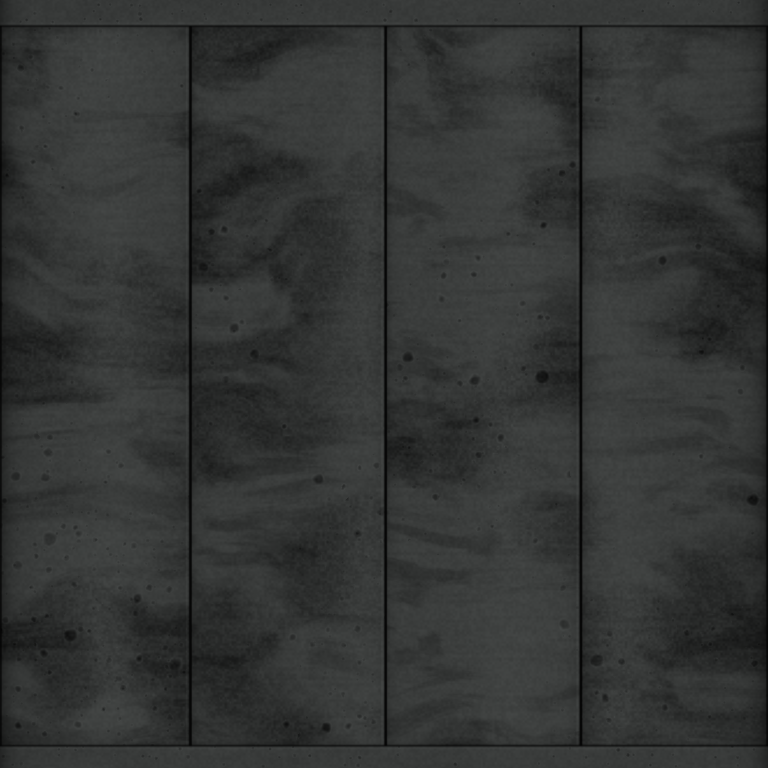
Write a WebGL 1 fragment shader that draws this texture.

```glsl
precision highp float;
// Four tall panels of dark cast concrete between two thin horizontal rails.
// Layered value noise makes the stains and grain, jittered cells make the pits,
// and distances to the joints give the grooves, bevels and edge shading.
uniform vec2 u_resolution;

#define PANELS 4.0
#define PITCH 0.2542
#define FIRST_JOINT -0.0062
#define RAIL_LOW 0.029
#define RAIL_HIGH 0.966
#define GROOVE 0.0017
#define BASE_TONE 0.236
#define STAIN_DEPTH 0.078
#define STREAK_DEPTH 0.040
#define GRAIN_DEPTH 0.050
#define PIT_DEPTH 0.095
#define TINT vec3(0.975, 1.012, 0.995)

float hash(vec2 p) {
  vec3 q = fract(p.xyx * 0.1031);
  q += dot(q, q.yzx + 33.33);
  return fract((q.x + q.y) * q.z);
}

float noise(vec2 p) {
  vec2 i = floor(p), f = fract(p);
  f = f * f * (3.0 - 2.0 * f);
  float low = mix(hash(i), hash(i + vec2(1.0, 0.0)), f.x);
  float high = mix(hash(i + vec2(0.0, 1.0)), hash(i + vec2(1.0, 1.0)), f.x);
  return mix(low, high, f.y);
}

float fbm(vec2 p) {
  float sum = 0.0, amp = 0.52;
  for (int i = 0; i < 5; i++) {
    sum += amp * noise(p);
    p = mat2(1.98, 0.12, -0.12, 1.98) * p + 19.7;
    amp *= 0.5;
  }
  return sum;
}

// One jittered round pit per chosen cell; positive in the hole, negative on its rim.
float pits(vec2 p, float cells, float chance, float aa) {
  vec2 q = p * cells, id = floor(q) + cells;
  vec2 centre = 0.25 + 0.5 * vec2(hash(id), hash(id + 41.3));
  float size = hash(id + 87.1);
  float radius = mix(0.07, 0.19, size * size);
  float wobble = 0.07 * (noise(p * cells * 7.0) - 0.5);
  float d = length(fract(q) - centre) + wobble - radius;
  float soft = 0.03 + aa * cells;
  float hole = 1.0 - smoothstep(-soft, soft, d);
  float rim = smoothstep(0.0, soft, d) * (1.0 - smoothstep(soft, soft + 0.06, d));
  float keep = step(hash(id + 133.7), chance);
  return keep * (hole * mix(0.5, 1.0, hash(id + 9.2)) - 0.12 * rim);
}

void main() {
  vec2 p = gl_FragCoord.xy / u_resolution;
  float aa = 1.0 / min(u_resolution.x, u_resolution.y);

  // Panel layout and signed distances to the joints
  float column = (p.x - FIRST_JOINT) / PITCH;
  float panel = clamp(floor(column), 0.0, PANELS - 1.0);
  float across = column - panel;
  float jointSide = (column - floor(column + 0.5)) * PITCH;
  float joint = abs(jointSide);
  float inside = min(p.y - RAIL_LOW, RAIL_HIGH - p.y);
  float panelMask = smoothstep(-aa, aa, inside);
  float side = min(p.x, 1.0 - p.x);

  // Broad stains stretched sideways, offset so every panel differs
  vec2 s = p + panel * vec2(3.7, 5.3);
  vec2 warp = vec2(noise(s * 9.0), noise(s * 9.0 + 31.0)) - 0.5;
  float cloud = fbm(s * vec2(6.0, 12.0) + warp * 1.2);
  float stain = smoothstep(0.40, 0.72, cloud);
  float streak = smoothstep(0.52, 0.74, fbm(s * vec2(11.0, 42.0) + warp * 2.0));

  // A cleaner vertical strip at a different place in each panel
  float stripCentre = 0.55 + 0.4 * sin(1.4 * panel + 0.1);
  float stripOffset = (across - stripCentre + 0.12 * warp.x) / 0.2;
  float strip = exp(-stripOffset * stripOffset);

  // Fine grain, brushed lines and pale specks
  float grain = 0.6 * noise(p * 330.0) + 0.4 * noise(p * 170.0 + 7.0) - 0.5;
  float brushed = noise(s * vec2(14.0, 240.0)) - 0.5;
  float speck = smoothstep(0.88, 0.98, noise(p * 210.0 + 53.0));

  float face = BASE_TONE + 0.018 * strip;
  face -= STAIN_DEPTH * stain * (1.0 - 0.65 * strip);
  face -= STREAK_DEPTH * streak * (1.0 - 0.5 * strip);
  face += GRAIN_DEPTH * grain * (0.75 + 0.6 * stain);
  face += 0.014 * brushed + 0.018 * speck * stain;

  // Pits in three sizes, clustered and thinning towards the right
  float density = mix(1.0, 0.4, panel / (PANELS - 1.0));
  density *= smoothstep(0.25, 0.7, noise(s * 5.0 + 11.0)) * 1.5;
  float holes = pits(p, 25.0, 0.20 * density, aa);
  holes += 0.8 * pits(p + 0.37, 52.0, 0.13 * density, aa);
  holes += 0.6 * pits(p + 0.71, 105.0, 0.08 * density, aa);
  face -= PIT_DEPTH * holes;

  // Soft shading beside the joints, narrow bevel, then the groove
  face *= 1.0 - 0.20 * exp(-joint / 0.008) - 0.16 * exp(-max(inside, 0.0) / 0.008);
  face += 0.035 * exp(-pow((jointSide + 0.0046) / 0.0015, 2.0));
  face *= mix(0.14, 1.0, smoothstep(GROOVE - aa, GROOVE + aa, joint));

  // Rails: plain, lightly mottled and pitted
  float rail = BASE_TONE - 0.012 + 0.035 * (fbm(p * vec2(9.0, 30.0)) - 0.5);
  rail += 0.035 * grain - 0.08 * pits(p + 0.19, 95.0, 0.14, aa);
  float tone = mix(rail, face, panelMask);
  tone *= 1.0 - 0.55 * exp(-pow(inside / 0.0016, 2.0));
  tone += 0.018 * exp(-pow((inside + 0.0035) / 0.0015, 2.0));

  // Darkened outer sides
  tone *= 1.0 - 0.38 * exp(-side / 0.016);
  tone *= mix(1.0, mix(0.35, 1.0, smoothstep(0.001, 0.001 + 2.0 * aa, side)), panelMask);
  gl_FragColor = vec4(max(tone, 0.025) * TINT, 1.0);
}
```
